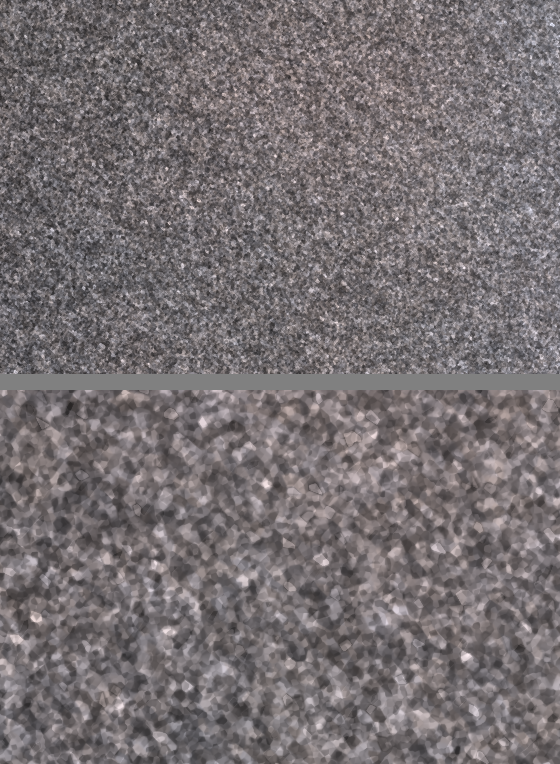
Top, the full canvas; bottom, a detail of the centre.
Write a WebGL 2 fragment shader that draws this texture.

```glsl
#version 300 es
precision highp float;
// Fine-grained grey granite slab with soft clumps, pale flecks and uneven light.

uniform vec2 u_resolution;
out vec4 fragColor;

vec3 hash3(vec2 cell) {
    vec3 q = fract(cell.xyx * vec3(0.1031, 0.1030, 0.0973));
    q += dot(q, q.yxz + 33.33);
    return fract((q.xxy + q.yzz) * q.zyx);
}

mat2 rotation(float angle) {
    float c = cos(angle), s = sin(angle);
    return mat2(c, s, -s, c);
}

// Cellular noise with soft borders: three random values per grain.
vec3 softCells(vec2 p, float sharpness) {
    vec2 home = floor(p);
    vec3 total = vec3(0.0);
    float weightSum = 0.0;
    for (int y = -1; y <= 1; y++) {
        for (int x = -1; x <= 1; x++) {
            vec2 cell = home + vec2(x, y);
            vec2 toSeed = cell + 0.1 + 0.8 * hash3(cell).xy - p;
            float weight = exp(-sharpness * dot(toSeed, toSeed));
            total += weight * hash3(cell + 157.0);
            weightSum += weight;
        }
    }
    return total / weightSum;
}

// Grains of a given density, stretched along a direction.
vec3 grainLayer(vec2 p, float density, float angle, float stretch, float sharpness) {
    vec2 q = rotation(-angle) * p * density;
    return softCells(q * vec2(1.0 / stretch, stretch) + 400.0, sharpness);
}

// Slow wandering variation from layered sines, about -1 to 1.
float slowWaves(vec2 p, float phase) {
    float sum = 0.0, amplitude = 0.5;
    for (int i = 0; i < 4; i++) {
        p = rotation(1.1) * p;
        sum += amplitude * sin(p.x + phase + 1.3 * sin(p.y + phase));
        p *= 1.8;
        amplitude *= 0.6;
    }
    return sum;
}

float softSpot(vec2 p, vec2 centre, float radius) {
    vec2 d = (p - centre) / radius;
    return exp(-dot(d, d));
}

// Broad light: dim on the left, brighter towards the right.
float lighting(vec2 uv, vec2 p) {
    float light = 0.388 + 0.075 * uv.x + 0.02 * uv.x * uv.x;
    light += 0.015 * softSpot(uv, vec2(0.6, 0.65), 0.3);
    return light + 0.012 * slowWaves(p * 7.0, 2.0);
}

// Warm stone with cool edges and a rosy area above the middle.
vec3 stoneTint(vec2 uv, vec2 p, float grainHue) {
    float cool = smoothstep(0.65, 1.05, uv.x) + 0.6 * softSpot(uv, vec2(0.0, 0.25), 0.35);
    float rosy = softSpot(uv, vec2(0.6, 0.72), 0.28) + 0.3 * slowWaves(p * 9.0, 5.0);
    float warmth = 0.9 * (grainHue - 0.5) + 0.25 * rosy - 0.35 * cool;
    vec3 tint = vec3(1.025, 0.978, 0.997);
    tint += warmth * vec3(0.065, 0.0, -0.075);
    return tint + rosy * vec3(0.015, -0.008, 0.0);
}

void main() {
    vec2 uv = gl_FragCoord.xy / u_resolution;
    vec2 p = gl_FragCoord.xy / u_resolution.y;

    // Mineral grains from clumps down to grit
    vec3 clumps = grainLayer(p, 34.0, -0.5, 1.15, 5.0);
    vec3 grains = grainLayer(p, 105.0, -0.8, 1.2, 11.0);
    vec3 slivers = grainLayer(p, 130.0, 0.9, 1.25, 11.0);
    vec3 grit = grainLayer(p, 205.0, 0.3, 1.0, 10.0);

    float relief = 0.11 * (clumps.x - 0.5) + 0.24 * (grains.x - 0.5)
                 + 0.19 * (slivers.x - 0.5) + 0.21 * (grit.x - 0.5);
    float tone = lighting(uv, p) + relief + 0.9 * relief * relief;

    // Rare pale crystals and dark specks
    tone += 0.16 * smoothstep(0.9, 0.98, grains.z);
    tone -= 0.07 * smoothstep(0.9, 0.98, slivers.z);
    tone = max(tone, 0.12);

    float grainHue = 0.4 * clumps.y + 0.6 * grains.y;
    fragColor = vec4(clamp(tone * stoneTint(uv, p, grainHue), 0.0, 1.0), 1.0);
}
```
